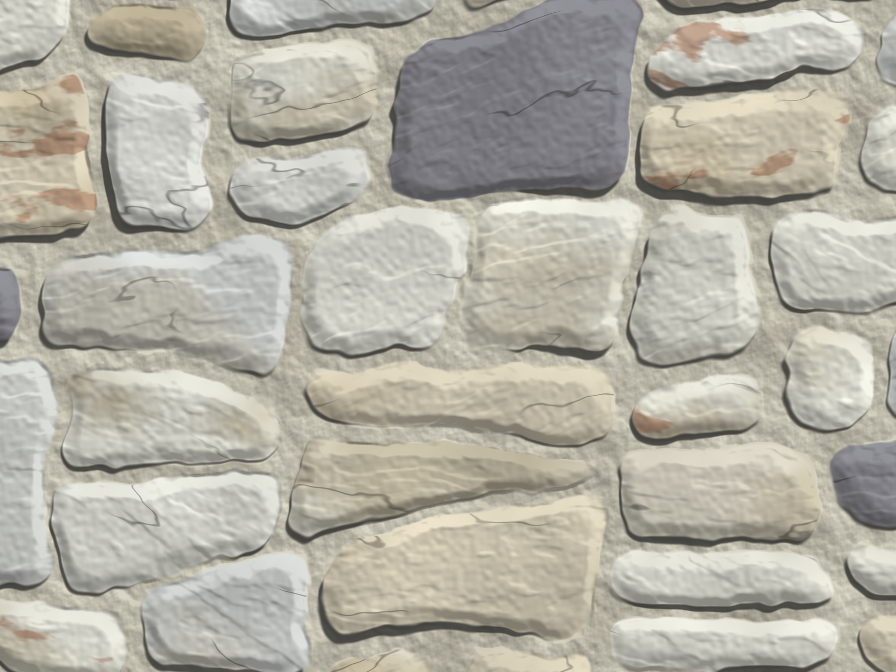
This texture is drawn by a Shadertoy shader. Its source:

```glsl
// A sunlit rubble wall: pale, tan and slate stones bedded in sandy mortar.
// Random slanted cuts divide the plane into stones; noise roughens the joints,
// and light from the upper right shades the relief and drops thin shadows.

float hash(vec2 p) {
    return fract(sin(dot(p, vec2(127.1, 311.7))) * 43758.5453);
}

float noise(vec2 p) {
    vec2 i = floor(p), f = fract(p);
    f = f * f * (3.0 - 2.0 * f);
    return mix(mix(hash(i), hash(i + vec2(1, 0)), f.x),
               mix(hash(i + vec2(0, 1)), hash(i + vec2(1, 1)), f.x), f.y);
}

float fbm(vec2 p) {
    float sum = 0.0, amp = 0.5;
    for (int i = 0; i < 5; i++) {
        sum += amp * noise(p);
        p = mat2(1.6, 1.2, -1.2, 1.6) * p + 3.7;
        amp *= 0.5;
    }
    return sum / 0.97;
}

float smoothMin(float a, float b, float k) {
    float h = max(k - abs(a - b), 0.0) / k;
    return min(a, b) - h * h * k * 0.25;
}

vec2 wobble(vec2 p) {
    return vec2(noise(p), noise(p + 19.3)) - 0.5;
}

// Returns the depth inside a stone (negative in mortar) and the stone's id
vec2 stones(vec2 p) {
    p += 0.07 * wobble(p * 4.0) + 0.022 * wobble(p * 13.0) + 0.008 * wobble(p * 45.0);
    vec2 lo = vec2(-0.2, -0.17), hi = vec2(1.55, 1.15);
    float id = 1.0, depth = 1.0;
    for (int i = 0; i < 9; i++) {
        vec2 size = hi - lo, centre = 0.5 * (lo + hi);
        if (size.x * size.y < mix(0.03, 0.14, hash(vec2(id, 3.7)))) break;
        vec2 cut = mix(lo, hi, mix(0.34, 0.66, hash(vec2(id, 1.3))));
        float slant = 0.4 * (hash(vec2(id, 8.1)) - 0.5);
        bool upright = size.x > 1.5 * size.y;
        float side = upright ? p.x - cut.x + slant * (p.y - centre.y)
                             : p.y - cut.y + slant * (p.x - centre.x);
        depth = smoothMin(depth, abs(side), 0.05);
        if (upright) {
            if (side > 0.0) lo.x = cut.x; else hi.x = cut.x;
        } else {
            if (side > 0.0) lo.y = cut.y; else hi.y = cut.y;
        }
        id = id * 2.0 + step(0.0, side);
    }
    return vec2(depth - mix(0.005, 0.02, hash(vec2(id, 5.9))), id);
}

// Bedding direction of each stone, stretched along the grain
vec2 grain(vec2 p, float id) {
    float a = 0.9 * (hash(vec2(id, 2.2)) - 0.6);
    return mat2(cos(a), -sin(a), sin(a), cos(a)) * p * vec2(4.0, 10.0) + mod(id, 37.0) * 7.3;
}

// Surface height: rounded rims, split ledges and fine grit
float relief(vec2 p, float depth, float id) {
    float n = fbm(grain(p, id)), t = n * 7.0;
    float ledges = (floor(t) + smoothstep(0.0, 0.35, fract(t))) / 7.0;
    float face = 0.02 * mix(n, ledges, 0.6) + 0.014 * smoothstep(0.0, 0.025, depth);
    float bed = 0.016 * fbm(p * 22.0);
    return mix(bed, face, smoothstep(-0.004, 0.004, depth)) + 0.002 * noise(p * 110.0);
}

void mainImage(out vec4 fragColor, in vec2 fragCoord) {
    vec2 p = fragCoord / iResolution.y;
    vec2 stone = stones(p);
    float depth = stone.x, id = stone.y;
    float inside = smoothstep(-0.0015, 0.0025, depth);
    vec2 g = grain(p, id);

    // Stone body colour, spread evenly over the ids
    float kind = fract(id * 0.618 + 0.2);
    vec3 rock = mix(vec3(0.80, 0.80, 0.76), vec3(0.74, 0.75, 0.74), smoothstep(0.35, 0.6, kind));
    rock = mix(rock, vec3(0.76, 0.73, 0.65), smoothstep(0.68, 0.76, kind));

    // Brown weathering and rust flecks
    float stain = smoothstep(0.5, 0.72, fbm(g * vec2(0.7, 0.5) + 31.0));
    rock = mix(rock, vec3(0.59, 0.54, 0.43), stain * mix(0.25, 0.8, hash(vec2(id, 6.4))));
    float rust = smoothstep(0.6, 0.68, fbm(g * 2.2 + 57.0)) * step(0.78, hash(vec2(id, 9.6)));
    rock = mix(rock, vec3(0.58, 0.43, 0.34), 0.65 * rust);
    rock = mix(rock, vec3(0.47, 0.47, 0.50), 0.95 * step(0.9, kind));
    rock *= 0.9 + 0.2 * fbm(p * 8.0 + id);

    // Hairline cracks along the grain
    float crack = 1.0 - smoothstep(0.0, 0.012, abs(fbm(g * 0.8 + 11.0) - 0.5));
    rock *= 1.0 - 0.3 * crack * smoothstep(0.5, 0.7, noise(p * 9.0 + id));

    vec3 mortar = mix(vec3(0.64, 0.62, 0.56), vec3(0.79, 0.78, 0.72), fbm(p * 12.0 + 5.0));
    vec3 color = mix(mortar, rock, inside);

    // Slope towards the sun
    vec2 toSun = vec2(0.0022, 0.0036);
    float rise = relief(p, depth, id) - relief(p + toSun, stones(p + toSun).x, id);
    color *= 1.0 + 0.4 * clamp(rise / 0.0042, -0.75, 0.4);

    // Broken shadows below and left of the stones
    float reach = mix(-0.3, 1.6, noise(p * 7.0 + 40.0));
    float caster = stones(p + vec2(0.006, 0.011) * max(reach, 0.0)).x;
    float shadow = smoothstep(-0.001, 0.003, caster) * (1.0 - inside);
    color = mix(color, vec3(0.22, 0.22, 0.21), 0.85 * shadow * smoothstep(0.1, 0.5, reach));

    fragColor = vec4(color, 1.0);
}
```
